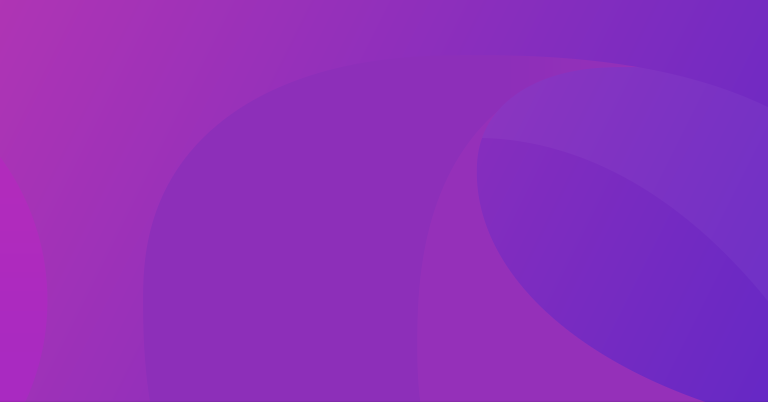
Write a WebGL 1 fragment shader that draws this background.

```glsl
precision highp float;

// Overlapping translucent blobs on a diagonal magenta-to-indigo gradient.
// Each outline is an intersection of superellipse corners; one canvas height
// is the unit of length, with the origin at the lower left.

uniform vec2 u_resolution;

// Colours
const vec3 MAGENTA = vec3(0.686, 0.206, 0.706);
const vec3 INDIGO  = vec3(0.400, 0.157, 0.772);
const vec3 VIOLET  = vec3(0.552, 0.184, 0.727);
const vec3 PLUM    = vec3(0.586, 0.190, 0.727);
const vec3 DISC_TOP    = vec3(0.695, 0.168, 0.738);
const vec3 DISC_BOTTOM = vec3(0.662, 0.164, 0.757);
const float VEIL = 0.036;         // white added to the upper band
const float BLOB_TINT = 0.6;      // plum mixed into the blob's right side
const float FOOT_SHADE = 0.09;    // darkening along the bottom edge
const float FOOT_HEIGHT = 0.005;

// Gradient axis, running right and down from the top left corner
const vec2 GRADIENT_AXIS = vec2(0.415, -0.2075);

// Corner centres; radii carry the sign of the direction they extend in
const vec2 BLOB_CENTRE = vec2(1.169, 0.254);
const vec2 BLOB_UP_LEFT = vec2(-0.813, 0.609);
const vec2 BLOB_UP_RIGHT = vec2(1.062, 0.609);
const vec2 BLOB_DOWN_LEFT = vec2(-0.813, -0.915);
const float BLOB_POWER = 2.35;

const vec2 INNER_CENTRE = vec2(1.598, 0.142);
const vec2 INNER_UP_LEFT = vec2(-0.560, 0.694);
const vec2 INNER_DOWN_LEFT = vec2(-0.560, -0.600);
const float INNER_POWER = 2.4;

const vec2 LEAF_TOP_CENTRE = vec2(1.547, 0.572);
const vec2 LEAF_UP_LEFT = vec2(-0.361, 0.261);
const float LEAF_TOP_POWER = 2.25;
const vec2 LEAF_BASE_CENTRE = vec2(2.383, 0.572);
const vec2 LEAF_DOWN_LEFT = vec2(-1.197, -0.672);

const vec2 ARC_CENTRE = vec2(1.182, -1.582);
const vec2 ARC_RADII = vec2(1.268, 2.239);

const vec2 DISC_CENTRE = vec2(-0.484, 0.252);
const float DISC_RADIUS = 0.602;

// Approximate signed distance to a superellipse quadrant, open on its far sides
float corner(vec2 p, vec2 centre, vec2 radii, float power) {
    vec2 q = max((p - centre) / radii, 0.0);
    float norm = max(pow(pow(q.x, power) + pow(q.y, power), 1.0 / power), 1e-4);
    vec2 slope = pow(q / norm, vec2(power - 1.0)) / radii;
    return (norm - 1.0) / max(length(slope), 1e-4);
}

// Smooth coverage of the inside of a shape, about one pixel wide
float coverage(float dist) {
    return clamp(0.5 - dist * u_resolution.y, 0.0, 1.0);
}

void main() {
    vec2 p = gl_FragCoord.xy / u_resolution.y;

    // Diagonal backdrop
    float along = dot(p - vec2(0.0, 1.0), GRADIENT_AXIS);
    vec3 backdrop = mix(MAGENTA, INDIGO, clamp(along, 0.0, 1.0));
    vec3 colour = backdrop;

    // Disc entering from the left
    float disc = coverage(length(p - DISC_CENTRE) - DISC_RADIUS);
    vec3 discColour = mix(DISC_BOTTOM, DISC_TOP, smoothstep(0.0, 0.6, p.y));
    colour = mix(colour, discColour, disc);

    // Large blob, turning plum towards the right
    float blobDist = max(
        corner(p, BLOB_CENTRE, BLOB_UP_LEFT, BLOB_POWER),
        max(corner(p, BLOB_CENTRE, BLOB_UP_RIGHT, BLOB_POWER),
            corner(p, BLOB_CENTRE, BLOB_DOWN_LEFT, BLOB_POWER)));
    float blob = coverage(blobDist);
    vec3 blobColour = mix(VIOLET, PLUM, BLOB_TINT * smoothstep(1.2, 1.5, p.x));

    // Plum shape nested in the blob
    float inner = coverage(max(
        corner(p, INNER_CENTRE, INNER_UP_LEFT, INNER_POWER),
        corner(p, INNER_CENTRE, INNER_DOWN_LEFT, INNER_POWER)));
    blobColour = mix(blobColour, PLUM, inner);

    // Leaf-shaped opening to the backdrop, veiled above the arc
    float leaf = coverage(max(
        corner(p, LEAF_TOP_CENTRE, LEAF_UP_LEFT, LEAF_TOP_POWER),
        corner(p, LEAF_BASE_CENTRE, LEAF_DOWN_LEFT, 2.0)));
    float belowArc = coverage(corner(p, ARC_CENTRE, ARC_RADII, 2.0));
    vec3 leafColour = mix(backdrop, vec3(1.0), VEIL * (1.0 - belowArc));
    blobColour = mix(blobColour, leafColour, leaf);
    colour = mix(colour, blobColour, blob);

    // Thin shade at the foot
    colour *= 1.0 - FOOT_SHADE * (1.0 - smoothstep(0.0, FOOT_HEIGHT, p.y));

    gl_FragColor = vec4(colour, 1.0);
}
```
